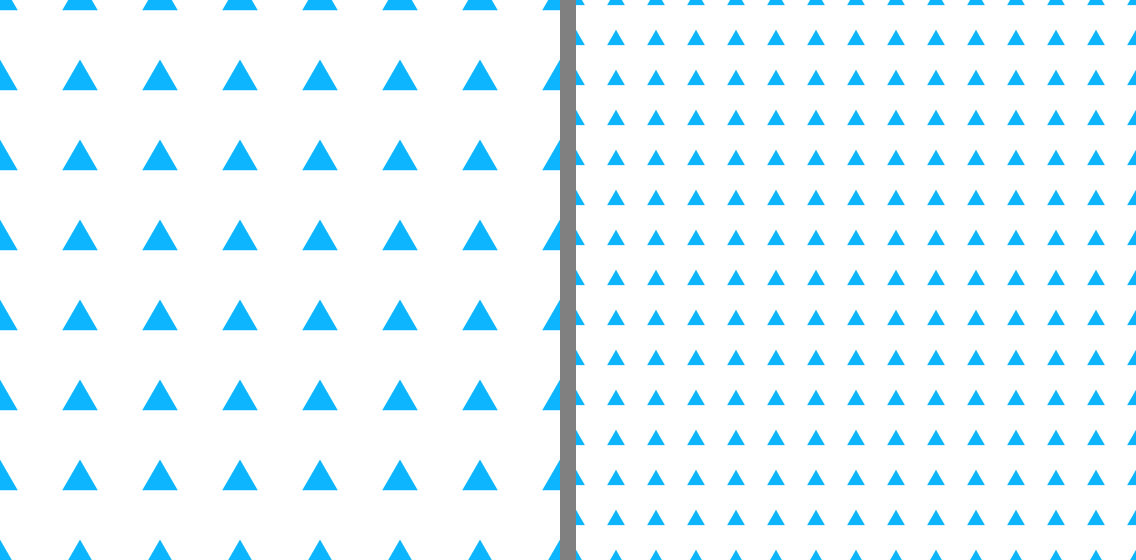
Left: one tile. Right: repeated 2 by 2.
Write a Shadertoy shader that draws this pattern.

```glsl
// Seven by seven grid of solid blue upright triangles on white.
// Each cell is centred on a lattice point and holds one equilateral
// triangle, drawn from a distance function with a one-pixel soft edge.

// Signed distance to the edge lines of an upright equilateral triangle
// with its centroid at the origin.
float triangleDistance(vec2 p, float inradius) {
    float slantedSides = 0.866 * abs(p.x) + 0.5 * p.y;
    return max(slantedSides, -p.y) - inradius;
}

void mainImage(out vec4 fragColor, in vec2 fragCoord) {
    const float repeats = 7.0;

    // Cell coordinates from -0.5 to 0.5; lattice points touch the canvas corners
    vec2 cell = fract(fragCoord / iResolution.xy * repeats + 0.5) - 0.5;
    float pixel = repeats / min(iResolution.x, iResolution.y);

    // Antialiased fill
    float distanceToEdge = triangleDistance(cell, 0.128);
    float coverage = clamp(0.5 - distanceToEdge / pixel, 0.0, 1.0);

    vec3 white = vec3(1.0);
    vec3 blue = vec3(0.05, 0.71, 0.995);
    fragColor = vec4(mix(white, blue, coverage), 1.0);
}
```
